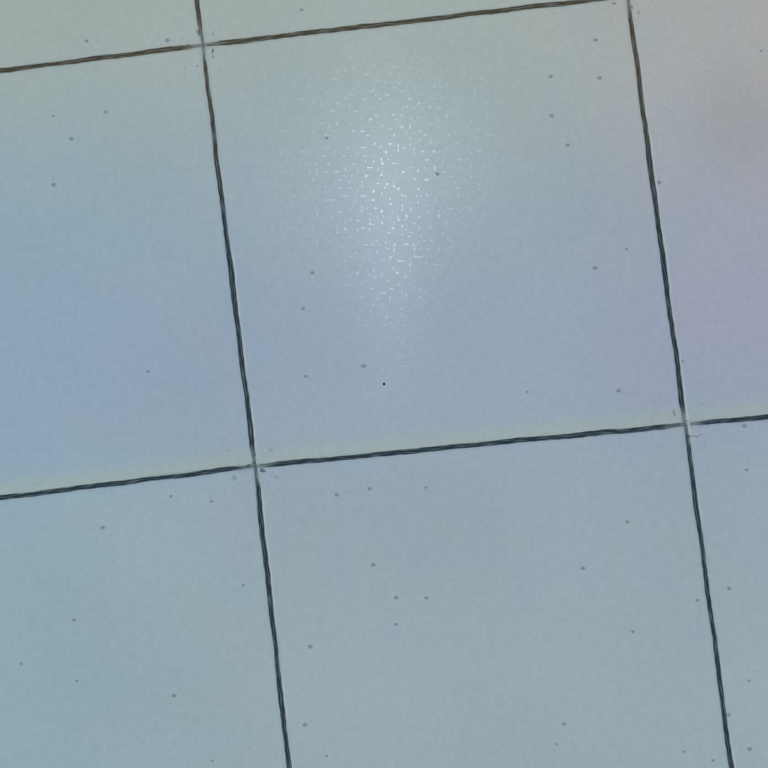
Reproduce this texture procedurally as a WebGL 2 fragment shader.

```glsl
#version 300 es
precision highp float;
// Pale glazed floor tiles with thin worn grout, slightly tilted, under a soft lamp glare.

uniform vec2 u_resolution;
out vec4 fragColor;

vec2 hash2(vec2 p) {
    vec3 q = fract(p.xyx * vec3(0.1031, 0.1030, 0.0973));
    q += dot(q, q.yzx + 33.33);
    return fract((q.xx + q.yz) * q.zy);
}

// Gradient noise, roughly -0.7 to 0.7
float noise(vec2 p) {
    vec2 i = floor(p), f = p - i;
    vec2 u = f * f * f * (f * (f * 6.0 - 15.0) + 10.0);
    float corner[4];
    for (int k = 0; k < 4; k++) {
        vec2 o = vec2(k & 1, k >> 1);
        float angle = 6.2832 * hash2(i + o + 71.0).x;
        corner[k] = dot(vec2(cos(angle), sin(angle)), f - o);
    }
    return mix(mix(corner[0], corner[1], u.x), mix(corner[2], corner[3], u.x), u.y);
}

// Canvas position to tile units, with a little perspective and uneven laying
vec2 tileSpace(vec2 p) {
    vec2 d = p - vec2(0.332, 0.393);
    vec2 t = vec2(1.764 * d.x + 0.219 * d.y, 1.803 * d.y - 0.174 * d.x);
    float a = t.x, b = t.y;
    t.x += 0.01 * a * b - 0.011 * min(b, 0.0) * (1.0 - a);
    t.y -= 0.029 * min(a, 0.0) + 0.02 * max(a, 0.0) * b;
    return t;
}

// One grout joint: 'across' is the signed canvas distance, 'along' is in tile units
vec3 drawJoint(vec3 color, float across, float along, float seed, float lipAmount, vec3 ink) {
    float px = 1.0 / u_resolution.y;
    across += 0.0016 * noise(vec2(along * 9.0, seed)) + 0.0007 * noise(vec2(along * 45.0, seed));
    float wear = noise(vec2(along * 7.0, seed + 5.3));
    float nearCrossing = 1.0 - smoothstep(0.015, 0.06, abs(along - round(along)));

    // Dirty halo, then a pale chipped lip beside the dark core
    color = mix(color, vec3(0.50, 0.56, 0.57), 0.35 * (1.0 - smoothstep(0.002, 0.008, abs(across))));
    float lip = 1.0 - smoothstep(0.0014, 0.0028 + px, abs(across - 0.0036));
    color = mix(color, vec3(0.66, 0.70, 0.70), lip * lipAmount * smoothstep(-0.35, 0.3, wear));

    float halfWidth = 0.0030 + 0.0012 * wear - 0.0007 * nearCrossing;
    float core = 1.0 - smoothstep(halfWidth - px, halfWidth + px, abs(across));
    float streak = noise(vec2(along * 30.0, across * 500.0 + seed * 9.0));
    vec3 dirt = mix(ink, vec3(0.41, 0.46, 0.48), clamp(0.16 + 0.8 * streak + 0.4 * nearCrossing, 0.0, 0.8));
    return mix(color, dirt, core * (0.93 - 0.25 * nearCrossing));
}

// Broad lighting over the glaze
vec3 glaze(vec2 p, vec2 tile) {
    vec3 color = mix(vec3(0.585, 0.655, 0.685), vec3(0.575, 0.64, 0.71), exp(-pow((p.y - 0.53) / 0.19, 2.0)));
    color = mix(color, vec3(0.62, 0.67, 0.66), smoothstep(0.70, 1.0, p.y + 0.06 * noise(p * 3.0)));
    color += vec3(0.025, -0.018, -0.005) * smoothstep(0.6, 1.0, p.x) * smoothstep(0.35, 0.6, p.y);
    color += vec3(-0.025, 0.004, 0.012) * (1.0 - smoothstep(0.0, 0.4, p.x)) * (1.0 - smoothstep(0.7, 0.95, p.y));
    color -= 0.03 * smoothstep(0.12, 0.0, length(p - vec2(0.96, 0.85)));

    // Yellowed rim just above the lower joint
    float rim = smoothstep(0.0, 0.006, tile.y) * (1.0 - smoothstep(0.01, 0.06, tile.y));
    color = mix(color, vec3(0.61, 0.67, 0.64), 0.6 * rim);

    // Glare with a long tail, broken up by the grainy surface
    vec2 g = p - vec2(0.505, 0.79);
    float glare = exp(-dot(g * g, vec2(70.0, 55.0)));
    float tail = exp(-pow((p.x - 0.51) / 0.045, 2.0) - pow((p.y - 0.68) / 0.15, 2.0));
    float sparkle = smoothstep(0.22, 0.55, noise(p * 190.0));
    color += (0.05 + 0.11 * sparkle) * glare + (0.035 + 0.09 * sparkle) * tail;

    // Cloudy tint and fine grain
    color += 0.014 * noise(p * 5.0) + vec3(0.008, 0.0, -0.008) * noise(p * 14.0 + 4.0);
    return color + 0.012 * noise(p * 85.0) + 0.014 * noise(p * 210.0);
}

// Sparse dirt specks, one candidate per grid cell
float specks(vec2 p) {
    vec2 cell = floor(p * 24.0), h = hash2(cell + 13.0), k = hash2(cell + 47.0);
    vec2 d = fract(p * 24.0) - 0.2 - 0.6 * h;
    float radius = 0.025 + 0.04 * k.y;
    return step(k.x, 0.09) * (1.0 - smoothstep(radius * 0.4, radius + 0.03, length(d * vec2(0.8, 1.0))));
}

void main() {
    vec2 p = gl_FragCoord.xy / u_resolution;
    vec2 tile = tileSpace(p);
    vec2 line = round(tile);
    vec2 across = (tile - line) * vec2(0.563, 0.552);

    vec3 color = glaze(p, tile);
    color = mix(color, vec3(0.38, 0.44, 0.46), 0.6 * specks(p));
    float dot0 = 1.0 - smoothstep(0.0008, 0.0024, length(p - 0.5));
    color = mix(color, vec3(0.15, 0.18, 0.18), dot0);

    // Grout is brown near the top and blue-black lower down
    vec3 ink = mix(vec3(0.13, 0.18, 0.22), vec3(0.25, 0.23, 0.19), smoothstep(0.65, 0.95, p.y));
    color = drawJoint(color, across.y, tile.x, 3.7 + 11.0 * line.y, 0.3, ink);
    color = drawJoint(color, across.x, tile.y, 8.2 + 17.0 * line.x, 0.8, ink);

    // Chipped crumbs gathered around the crossings
    float crumb = smoothstep(0.3, 0.5, noise(p * 110.0 + 9.0)) * exp(-1600.0 * dot(across, across));
    color = mix(color, ink, 0.6 * crumb);
    fragColor = vec4(clamp(color, 0.0, 1.0), 1.0);
}
```
